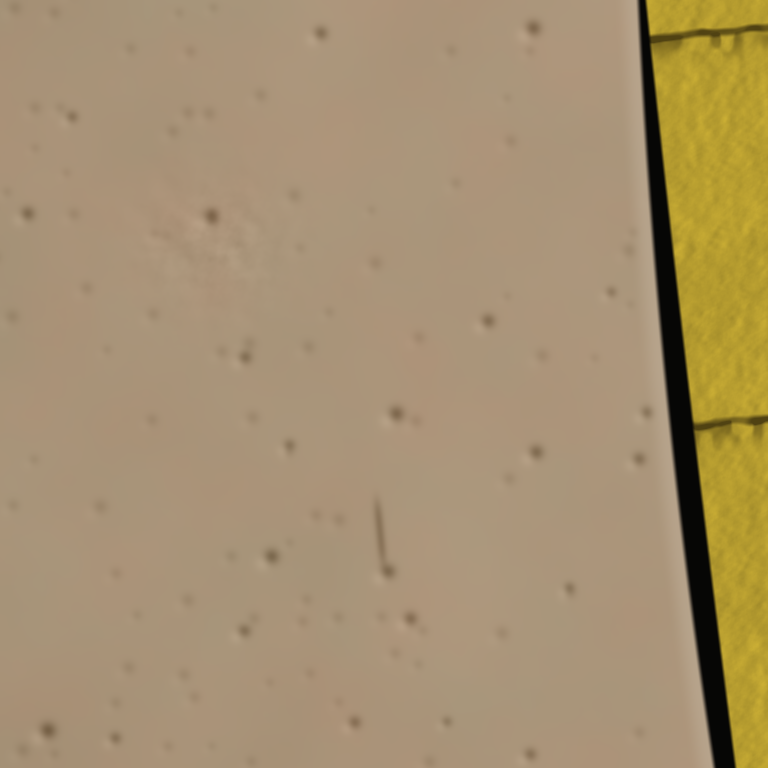
A Shadertoy shader for this texture:

```glsl
// Pitted beige plaster beside a curved black gap and a strip of yellow masonry.

const vec3 PLASTER = vec3(0.668, 0.582, 0.478);
const vec3 PLASTER_GLOW = vec3(0.735, 0.665, 0.575);
const vec3 GAP = vec3(0.025, 0.022, 0.018);
const vec3 MASONRY = vec3(0.715, 0.615, 0.185);
const vec3 JOINT = vec3(0.27, 0.22, 0.06);
const vec3 GAP_LEFT = vec3(0.831, 0.045, 0.054);   // quadratic, from the top
const vec3 GAP_RIGHT = vec3(0.841, 0.105, 0.012);
const float EDGE_SOFTNESS = 0.004;
const float GLOW_WIDTH = 0.020;
const float JOINT_SPACING = 0.508;
const float JOINT_BASE = 0.456;
const float JOINT_SLOPE = 0.10;
const float JOINT_HALF_WIDTH = 0.004;
const vec2 LIGHT_OFFSET = vec2(-0.9, -0.7);

vec2 hash22(vec2 p) {
    vec3 q = fract(p.xyx * vec3(0.1031, 0.1030, 0.0973));
    q += dot(q, q.yzx + 33.33);
    return fract((q.xx + q.yz) * q.zy);
}

float noise(vec2 p) {
    vec2 i = floor(p), f = fract(p);
    f = f * f * (3.0 - 2.0 * f);
    float low = mix(hash22(i).x, hash22(i + vec2(1, 0)).x, f.x);
    float high = mix(hash22(i + vec2(0, 1)).x, hash22(i + vec2(1, 1)).x, f.x);
    return mix(low, high, f.y);
}

float fbm(vec2 p) {
    float sum = 0.0, amplitude = 0.5;
    for (int i = 0; i < 4; i++) {
        sum += amplitude * noise(p);
        p = mat2(1.6, 1.2, -1.2, 1.6) * p + 7.3;
        amplitude *= 0.5;
    }
    return sum;
}

// Difference of noise along the light direction, like raised grain
float relief(vec2 p) {
    return fbm(p) - fbm(p + 0.45 * LIGHT_OFFSET);
}

float curve(vec3 k, float t) {
    return k.x + t * (k.y + t * k.z);
}

// Scattered pits: positive is shadow, negative is the lit rim
float pits(vec2 uv, float cells, float radius, float chance) {
    vec2 p = uv * cells, cell = floor(p);
    float shade = 0.0;
    for (int y = -1; y <= 1; y++) {
        for (int x = -1; x <= 1; x++) {
            vec2 id = cell + vec2(x, y);
            vec2 pick = hash22(id + 51.7);
            vec2 center = id + 0.1 + 0.8 * hash22(id + 9.0);
            float density = chance * mix(1.25, 0.45, center.x / cells);
            float r = radius * cells * mix(0.75, 1.15, pick.y);
            vec2 d = (p - center) / r;
            vec2 rim = d - 1.2 * LIGHT_OFFSET;
            float pit = exp(-dot(d, d)) - 0.3 * exp(-dot(rim, rim));
            shade += step(pick.x, density) * mix(0.5, 1.0, pick.y) * pit;
        }
    }
    return shade;
}

vec3 plaster(vec2 uv, float gapDistance) {
    vec3 color = PLASTER + 0.022 * (uv.x - 0.5);
    color += 0.035 * (fbm(uv * 5.0) - 0.47);
    color += vec3(0.03, -0.015, -0.01) * (fbm(uv * 11.0 + 20.0) - 0.47);
    color -= 0.20 * pits(uv, 9.0, 0.0095, 0.30);
    color -= 0.055 * pits(uv, 19.0, 0.0085, 0.27);

    // Scuffed patch and one thin vertical scratch
    vec2 scuff = (uv - vec2(0.28, 0.68)) / vec2(0.09, 0.08);
    color += 0.09 * exp(-dot(scuff, scuff)) * relief(uv * 38.0);
    vec2 scratch = uv - vec2(0.495, 0.307);
    scratch.x += 0.1 * scratch.y;
    scratch /= vec2(0.006, 0.042);
    color -= 0.13 * exp(-scratch.x * scratch.x - pow(scratch.y, 4.0));

    // Pale halo along the gap
    float glow = 1.0 - smoothstep(0.2 * GLOW_WIDTH, 1.6 * GLOW_WIDTH, gapDistance);
    return mix(color, PLASTER_GLOW, 0.65 * glow);
}

vec3 masonry(vec2 uv) {
    vec2 grain = mat2(0.8, 0.6, -0.6, 0.8) * uv * vec2(75.0, 55.0);
    vec3 color = MASONRY * (1.0 + 0.22 * relief(grain) + 0.10 * (fbm(uv * 14.0) - 0.47));

    // Repeating joints with ragged stains below them
    float height = uv.y - JOINT_SLOPE * (uv.x - 1.0) - JOINT_BASE;
    height -= JOINT_SPACING * round(height / JOINT_SPACING);
    height += 0.006 * (noise(uv * 45.0) - 0.5);
    float line = 1.0 - smoothstep(0.3 * JOINT_HALF_WIDTH, 2.0 * JOINT_HALF_WIDTH, abs(height));
    float stain = smoothstep(-0.045, -0.003, height) * (1.0 - smoothstep(-0.003, 0.003, height));
    stain *= smoothstep(0.45, 0.8, noise(uv * vec2(75.0, 38.0) + 4.0));
    float cover = line * mix(0.55, 1.0, noise(uv * 60.0));
    return mix(color, JOINT, clamp(cover + 0.5 * stain, 0.0, 0.9));
}

void mainImage(out vec4 fragColor, in vec2 fragCoord) {
    vec2 uv = fragCoord / iResolution.xy;
    float fromTop = 1.0 - uv.y;
    float left = uv.x - curve(GAP_LEFT, fromTop);
    float right = uv.x - curve(GAP_RIGHT, fromTop);
    float soft = max(EDGE_SOFTNESS, 1.0 / iResolution.x);

    vec3 color = mix(plaster(uv, -left), GAP, smoothstep(-soft, soft, left));
    color = mix(color, masonry(uv), smoothstep(-0.7 * soft, 0.7 * soft, right));
    fragColor = vec4(clamp(color, 0.0, 1.0), 1.0);
}
```
